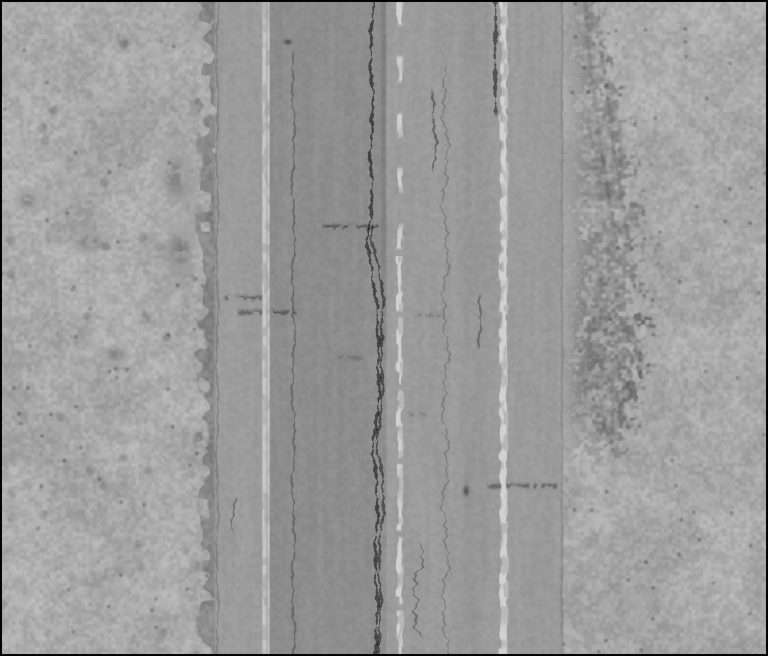
This texture is drawn by a WebGL 1 fragment shader. Its source:

```glsl
precision highp float;
// Grey top-down survey of a straight road between two strips of rough ground.
// Bands set lanes and painted lines, layered sines bend the cracks, and
// cellular noise gives mottling, specks, worn paint and the ragged verge.
uniform vec2 u_resolution;

const vec2 ASPECT = vec2(1.169, 1.0);

vec2 hash2(vec2 c) {
  vec3 h = fract(c.xyx * vec3(0.1031, 0.1030, 0.0973));
  h += dot(h, h.yzx + 33.33);
  return fract((h.xx + h.yz) * h.zy);
}

// x: distance to nearest point, y: its random id, z: smooth blend of ids
vec3 cellular(vec2 q) {
  vec2 cell = floor(q), f = q - cell;
  float nearest = 9.0, id = 0.0, sum = 0.0, total = 0.0;
  for (int j = -1; j <= 1; j++) {
    for (int i = -1; i <= 1; i++) {
      vec2 o = vec2(float(i), float(j));
      vec2 r = o + 0.15 + 0.7 * hash2(cell + o) - f;
      float value = hash2(cell + o + 71.0).x;
      float d2 = dot(r, r), w = exp(-5.0 * d2);
      sum += w * value;
      total += w;
      if (d2 < nearest) { nearest = d2; id = value; }
    }
  }
  return vec3(sqrt(nearest), id, sum / total);
}

float mottle(vec2 p, vec2 scale) { return cellular(p * ASPECT * scale).z; }

float specks(vec2 p, float scale, float share) {
  vec3 c = cellular(p * ASPECT * scale);
  return step(1.0 - share, c.y) * (1.0 - smoothstep(0.1, 0.36, c.x));
}

float band(float x, float a, float b, float soft) {
  return smoothstep(a - soft, a + soft, x) - smoothstep(b - soft, b + soft, x);
}

float bump(float x, float centre, float width) {
  float d = (x - centre) / width;
  return exp(-d * d);
}

float blot(vec2 p, float x, float y, float w, float h) {
  return bump(p.x, x, w) * bump(p.y, y, h);
}

float wobble(float t, float seed) {
  return 0.5 * sin(t * 41.0 + seed) + 0.3 * sin(t * 97.0 + seed * 2.3)
       + 0.25 * sin(t * 233.0 + seed * 4.1) + 0.15 * sin(t * 517.0 + seed * 1.7);
}

// Thin, broken, wandering crack around x, between two depths
float crack(vec2 p, float x, float top, float bottom, float width, float bend, float px) {
  float seed = bottom * 9.0 + width * 3000.0;
  float d = abs(p.x - x - bend * wobble(p.y, seed));
  float thick = width * (0.6 + 1.1 * wobble(p.y * 2.3, seed + 2.0));
  return (1.0 - smoothstep(thick, thick + px * 1.2, d)) * band(p.y, top, bottom, 0.006);
}

// Ragged transverse stain
float stain(vec2 p, float left, float right, float depth, float rough) {
  return band(p.x, left, right, 0.003) * bump(p.y, depth + 0.006 * (rough - 0.5), 0.004)
       * smoothstep(0.25, 0.6, rough);
}

float ground(vec2 p, float fine, float medium) {
  float rough = 0.5 * (fine + medium);
  float g = 0.66 + 0.085 * (fine - 0.5) + 0.055 * (medium - 0.5);
  g += 0.06 * (mottle(p, vec2(14.0)) - 0.5) - 0.13 * specks(p, 75.0, 0.03);
  g -= 0.13 * (1.0 - step(0.5, p.x)) * specks(p, 34.0, 0.08) * (1.0 - 0.6 * p.y);
  float dirt = blot(p, 0.037, 0.306, 0.012, 0.012) + blot(p, 0.117, 0.37, 0.016, 0.013)
    + blot(p, 0.228, 0.27, 0.016, 0.035) + blot(p, 0.236, 0.38, 0.014, 0.03)
    + blot(p, 0.15, 0.54, 0.014, 0.011);
  g -= 0.18 * dirt * smoothstep(0.25, 0.6, rough);
  // Worn strip on the right verge, with two slanting tracks
  float reach = 0.785 + 0.042 * smoothstep(0.05, 0.38, p.y) - 0.04 * smoothstep(0.6, 0.72, p.y);
  float worn = band(p.x + 0.07 * (rough - 0.5), 0.741, reach, 0.012);
  worn *= (1.0 - smoothstep(0.62, 0.74, p.y)) * (0.6 + 0.4 * smoothstep(0.3, 0.5, p.y));
  g -= 0.2 * worn * (1.0 - rough);
  float slant = p.x - 0.762 - 0.14 * p.y * p.y - 0.06 * p.y;
  return g - 0.06 * (bump(slant, 0.0, 0.003) + bump(slant, 0.017, 0.003)) * band(p.y, 0.0, 0.38, 0.04);
}

float asphalt(vec2 p, float fine, float px) {
  float t = p.y;
  float g = 0.607 - 0.055 * band(p.x, 0.351, 0.503, 0.002) - 0.02 * bump(p.x, 0.62, 0.02);
  g -= 0.05 * band(p.x, 0.496, 0.503, 0.002) * (1.0 - smoothstep(0.3, 0.6, t));
  g += 0.035 * (fine - 0.5) + 0.025 * (mottle(p, vec2(130.0, 9.0)) - 0.5);
  // Twin main crack beside the lane joint
  float path = mix(0.484, 0.49, smoothstep(0.3, 0.7, t)) - 0.005 * bump(t, 0.36, 0.04)
    + 0.006 * bump(t, 0.54, 0.08) - 0.004 * bump(t, 0.67, 0.03);
  float twin = path + 0.004 + 0.006 * bump(t, 0.43, 0.06) + 0.004 * bump(t, 0.75, 0.08);
  float dark = 0.28 * crack(p, path, -0.1, 1.1, 0.0013, 0.003, px)
    + 0.24 * crack(p, twin, 0.34, 1.2, 0.0011, 0.003, px);
  // Lesser cracks
  dark += 0.13 * crack(p, 0.382, 0.08, 1.1, 0.0007, 0.003, px)
    + 0.1 * crack(p, 0.58, 0.1, 1.0, 0.0006, 0.006, px) + 0.2 * crack(p, 0.565, 0.14, 0.26, 0.0009, 0.004, px);
  dark += 0.28 * crack(p, 0.645, -0.1, 0.175, 0.0018, 0.001, px) + 0.09 * crack(p, 0.283, -0.1, 1.3, 0.0007, 0.002, px);
  dark += 0.16 * (crack(p, 0.624, 0.45, 0.53, 0.0008, 0.003, px) + crack(p, 0.544, 0.83, 0.97, 0.0008, 0.009, px)
    + crack(p, 0.305, 0.76, 0.81, 0.0007, 0.004, px));
  // Transverse stains
  dark += 0.2 * (stain(p, 0.292, 0.342, 0.453, fine) + stain(p, 0.31, 0.392, 0.475, fine)
    + stain(p, 0.42, 0.495, 0.345, fine) + stain(p, 0.635, 0.728, 0.74, fine));
  dark += 0.1 * (stain(p, 0.54, 0.575, 0.48, fine) + stain(p, 0.44, 0.475, 0.545, fine) + stain(p, 0.53, 0.555, 0.632, fine));
  return g - dark - 0.25 * (blot(p, 0.607, 0.748, 0.004, 0.008) + blot(p, 0.375, 0.064, 0.005, 0.004));
}

// Distance to the nearest mark of a repeat
float repeatDist(float t, float start, float period) {
  return abs(fract((t - start) / period + 0.5) - 0.5) * period;
}

float paint(vec2 p, float wear, float px) {
  float early = 1.0 - smoothstep(0.015, 0.023, repeatDist(p.y, 0.02, 0.085));
  float late = smoothstep(0.002, 0.008, repeatDist(p.y, 0.479, 0.1117));
  float x = p.x + 0.005 * (wear - 0.5);
  float lines = band(x, 0.5175, 0.524, px) * mix(early, late, step(0.39, p.y)) + band(x, 0.6515, 0.6605, px);
  float split = band(p.x, 0.3415, 0.351, px) * (1.0 - 0.55 * bump(p.x, 0.3475, 0.0012));
  return (lines + 0.8 * split) * (0.5 + 0.5 * smoothstep(0.2, 0.65, wear));
}

void main() {
  vec2 p = gl_FragCoord.xy / u_resolution;
  p.y = 1.0 - p.y; // depth below the top edge
  float px = 1.0 / u_resolution.x;
  float fine = mottle(p, vec2(170.0)), medium = mottle(p, vec2(62.0));
  float road = band(p.x, 0.278, 0.732, 0.0015);
  float grey = mix(ground(p, fine, medium), asphalt(p, fine, px), road);
  // Ragged left verge and thin right seam
  float verge = 0.267 + 0.03 * (medium - 0.5) - 0.006 * bump(p.y, 0.45, 0.08);
  grey -= 0.15 * band(p.x, verge, 0.279, 0.003) * (0.55 + 0.7 * medium);
  grey -= 0.08 * bump(p.x, 0.732 + 0.001 * wobble(p.y, 5.0), 0.0015);
  grey = mix(grey, 0.82, paint(p, mottle(p, vec2(150.0, 80.0)), px));
  // Black frame
  vec2 rim = min(p, 1.0 - p) * ASPECT;
  grey *= smoothstep(0.002, 0.004, min(rim.x, rim.y));
  gl_FragColor = vec4(vec3(clamp(grey, 0.0, 1.0)), 1.0);
}
```
